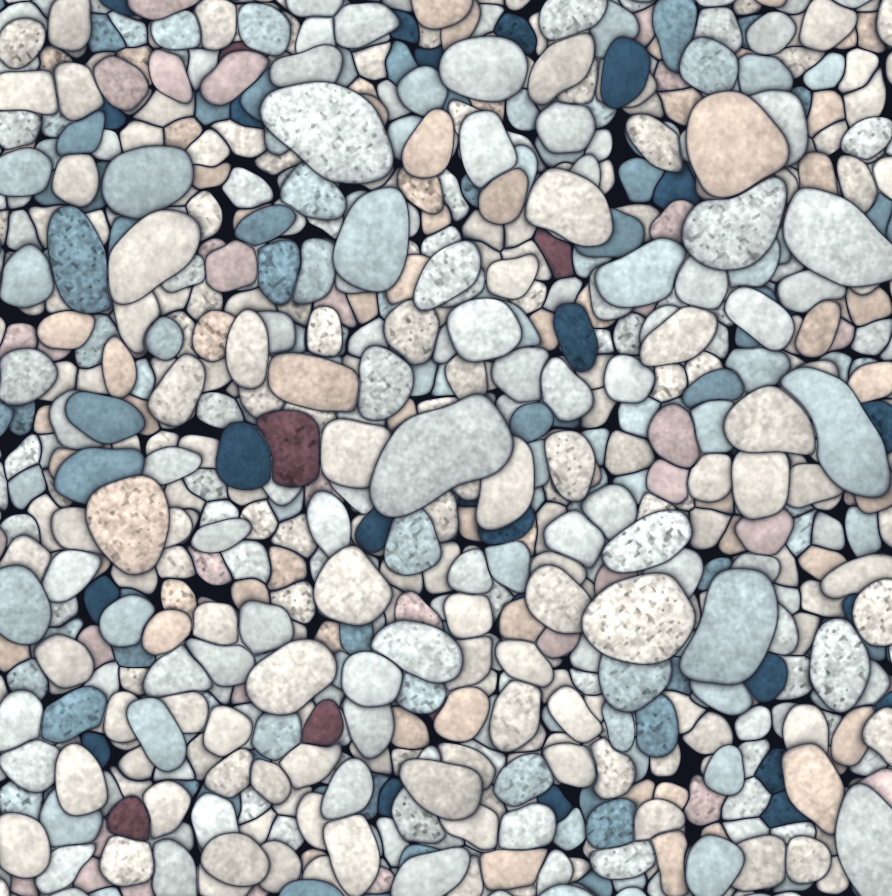
This texture is drawn by a WebGL 1 fragment shader. Its source:

```glsl
precision highp float;
// Beach pebbles: packed layers of rounded, speckled stones over dark gaps.
uniform vec2 u_resolution;

const vec3 GAP = vec3(0.07, 0.08, 0.115);
const vec3 CREAM = vec3(0.91, 0.89, 0.85);
const vec3 CHALK = vec3(0.87, 0.90, 0.89);
const vec3 MIST = vec3(0.76, 0.83, 0.84);
const vec3 SAND = vec3(0.87, 0.80, 0.74);
const vec3 ROSE = vec3(0.82, 0.75, 0.74);
const vec3 SLATE = vec3(0.50, 0.61, 0.66);
const vec3 NAVY = vec3(0.22, 0.34, 0.43);
const vec3 MAROON = vec3(0.45, 0.33, 0.36);

float hash(vec2 p) {
  vec3 q = fract(p.xyx * vec3(0.1031, 0.1030, 0.0973));
  q += dot(q, q.yzx + 33.33);
  return fract((q.x + q.y) * q.z);
}

vec2 hash2(vec2 p) {
  return vec2(hash(p + 17.3), hash(p + 71.9));
}

float noise(vec2 p) {
  vec2 i = floor(p);
  vec2 f = fract(p);
  f = f * f * (3.0 - 2.0 * f);
  float low = mix(hash(i), hash(i + vec2(1.0, 0.0)), f.x);
  float high = mix(hash(i + vec2(0.0, 1.0)), hash(i + 1.0), f.x);
  return mix(low, high, f.y);
}

float smoothMin(float a, float b, float k) {
  float h = max(k - abs(a - b), 0.0) / k;
  return min(a, b) - h * h * k * 0.25;
}

vec3 stoneColor(float pick) {
  vec3 c = mix(CREAM, CHALK, step(0.32, pick));
  c = mix(c, MIST, step(0.59, pick));
  c = mix(c, SAND, step(0.74, pick));
  c = mix(c, ROSE, step(0.83, pick));
  c = mix(c, SLATE, step(0.88, pick));
  c = mix(c, NAVY, step(0.955, pick));
  return mix(c, MAROON, step(0.986, pick));
}

// Normalised radius of one stone: a tilted, egg-shaped superellipse.
float stoneRadius(vec2 p, vec2 id, float size) {
  float angle = 3.14159 * hash(id + 5.1);
  float c = cos(angle);
  float s = sin(angle);
  float stretch = mix(1.0, 1.4, hash(id + 9.7));
  vec2 q = vec2(c * p.x + s * p.y, c * p.y - s * p.x);
  q /= size * vec2(stretch, 1.0 / stretch);
  q.y *= 1.0 + 0.35 * (hash(id + 3.3) - 0.5) * clamp(q.x, -1.5, 1.5);
  float power = mix(2.0, 2.5, hash(id + 12.4));
  q = pow(abs(q) + 0.0001, vec2(power));
  return pow(q.x + q.y, 1.0 / power);
}

// Mottling, grain and sparse dark flecks, on a grid turned off the axes.
float stoneTexture(vec2 uv, vec2 id) {
  vec2 p = vec2(0.8 * uv.x + 0.6 * uv.y, 0.8 * uv.y - 0.6 * uv.x) + 2.0;
  float rough = hash(id + 41.0);
  float mottle = noise(p * 75.0 + id) - 0.5;
  float grain = noise(p * 260.0) + noise(uv * 170.0 + 9.0) - 1.0;
  float fleck = smoothstep(0.66, 0.9, noise(p * 180.0 + 31.0));
  return 1.0 + 0.12 * mottle + mix(0.10, 0.26, rough * rough) * grain
    - 0.30 * fleck * smoothstep(0.5, 1.0, rough);
}

// Paints one layer of stones and its contact shadow over the layer below.
vec3 addStones(vec3 below, vec2 uv, float cell, float density, float size, float seed) {
  vec2 bend = vec2(noise(uv * 1.8 / cell + seed), noise(uv * 1.8 / cell + seed + 50.0));
  vec2 p = uv / cell + seed + 0.18 * (bend - 0.5);
  vec2 home = floor(p);
  float nearest = 9.0;
  float second = 9.0;
  vec2 id = home;
  vec2 offset = vec2(0.0);
  for (int j = -1; j <= 1; j++) {
    for (int i = -1; i <= 1; i++) {
      vec2 cellId = home + vec2(float(i), float(j));
      if (hash(cellId + seed) < density) {
        vec2 d = p - cellId - 0.5 - 0.55 * (hash2(cellId + seed) - 0.5);
        float r = stoneRadius(d, cellId, size * mix(0.82, 1.12, hash(cellId + 23.0)));
        if (r < nearest) {
          second = nearest;
          nearest = r;
          id = cellId;
          offset = d / size;
        } else {
          second = min(second, r);
        }
      }
    }
  }
  float inside = smoothMin(1.0 - nearest, 0.6 * (second - nearest) - 0.02, 0.16);
  float depth = inside * size * cell;

  // Rounded body lit from the upper left, with a thin cool rim.
  float light = 1.01 + 0.10 * clamp(dot(offset, vec2(-0.35, 0.94)), -1.2, 0.8);
  float rim = smoothstep(-0.003, 0.004, depth) * mix(0.88, 1.0, smoothstep(0.0, 0.3, inside));
  float tone = mix(0.90, 1.07, hash(id + 31.0));
  vec3 stone = stoneColor(hash(id + seed + 8.6)) * tone * light * stoneTexture(uv, id);
  stone = mix(GAP * 2.0, stone, rim);

  float shadow = 0.85 * exp(-max(-depth, 0.0) / 0.0030);
  vec3 ground = mix(below, GAP, shadow);
  return mix(ground, stone, smoothstep(-0.0012, 0.0012, depth));
}

void main() {
  vec2 uv = gl_FragCoord.xy / u_resolution.y;
  vec3 color = GAP;
  color = addStones(color, uv, 0.043, 1.0, 0.64, 13.0);
  color = addStones(color, uv, 0.055, 0.62, 0.55, 37.0);
  color = addStones(color, uv, 0.074, 0.36, 0.52, 59.0);
  color = addStones(color, uv, 0.112, 0.15, 0.50, 83.0);
  gl_FragColor = vec4(clamp(color, 0.0, 1.0), 1.0);
}
```
